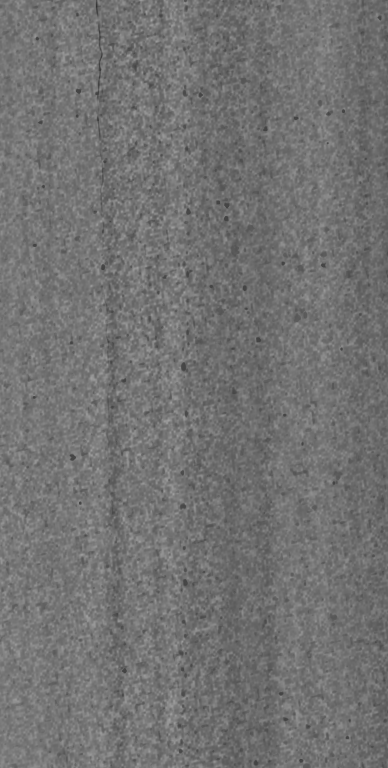
Reproduce this texture procedurally as a Shadertoy shader.

```glsl
// Grey weathered stone slab: fine grit, vertical bands, a thin crack and dark pits.

#define BASE_TONE 0.455
#define BAND_CONTRAST 0.105
#define GRAIN_SCALE 350.0
#define GRAIN_CONTRAST 0.13
#define STREAK_X 0.241
#define CRACK_X 0.152
#define PIT_TONE 0.25
#define SPOT_TONE 0.32
#define SPOT_CELL 0.022
#define PIT_SPACING 0.014

// Integer hash giving two values in 0..1
vec2 hash2(vec2 cell, uint seed) {
    uvec2 q = uvec2(ivec2(cell) + 4096);
    uint h = q.x * 1597334677u ^ q.y * 3812015801u ^ seed * 2798796415u;
    h = (h ^ (h >> 16)) * 2146121005u;
    h = (h ^ (h >> 15)) * 2221713035u;
    h ^= h >> 16;
    return vec2(h & 65535u, h >> 16) / 65535.0;
}

float valueNoise(vec2 p, uint seed) {
    vec2 i = floor(p), f = fract(p);
    f = f * f * (3.0 - 2.0 * f);
    float low = mix(hash2(i, seed).x, hash2(i + vec2(1, 0), seed).x, f.x);
    float high = mix(hash2(i + vec2(0, 1), seed).x, hash2(i + vec2(1, 1), seed).x, f.x);
    return mix(low, high, f.y);
}

float bump(float x, float center, float width) {
    float d = (x - center) / width;
    return exp(-d * d);
}

// Soft blob with a ragged outline
float blob(vec2 d, vec2 seedPoint, float radius, float soft) {
    float ragged = radius * 1.1 * (valueNoise(d * 320.0 + floor(seedPoint * 900.0), 7u) - 0.5);
    return 1.0 - smoothstep(radius - soft, radius + soft, length(d) + ragged);
}

// Pits strung along the vertical streak
float streakPits(vec2 p, float streakX, float soft) {
    float row = floor(p.y / PIT_SPACING), cover = 0.0;
    for (float k = -1.0; k <= 1.0; k++) {
        vec2 id = vec2(3.0, row + k);
        vec2 place = hash2(id, 11u), kind = hash2(id, 12u);
        vec2 center = vec2(streakX + (place.x - 0.5) * 0.008, (row + k + place.y) * PIT_SPACING);
        float radius = mix(0.0011, 0.0032, kind.x * kind.x);
        float pit = blob((p - center) * vec2(1.0, 0.7), center, radius, soft);
        cover = max(cover, pit * step(kind.y, 0.8) * mix(0.5, 1.0, kind.x));
    }
    return cover;
}

// Scattered round spots: x = pale stains, y = dark pits
vec2 scatteredSpots(vec2 p, float soft) {
    vec2 base = floor(p / SPOT_CELL), cover = vec2(0.0);
    for (float j = -1.0; j <= 1.0; j++)
    for (float i = -1.0; i <= 1.0; i++) {
        vec2 id = base + vec2(i, j);
        vec2 center = (id + hash2(id, 21u)) * SPOT_CELL;
        vec2 kind = hash2(id, 22u);
        float cluster = smoothstep(0.2, 0.7, valueNoise(center * 8.0, 23u));
        float right = smoothstep(0.25, 0.29, center.x) * (1.0 - smoothstep(0.43, 0.47, center.x));
        float chance = 0.02 + 0.6 * right * cluster + 0.13 * bump(center.x, 0.105, 0.02);
        bool dark = hash2(id, 24u).x > mix(0.3, 0.85, right);
        float radius = mix(0.0016, dark ? 0.0034 : 0.0055, kind.x * kind.x);
        float spot = blob(p - center, center, radius, dark ? soft : 1.6 * soft) * step(kind.y, chance);
        cover = max(cover, dark ? vec2(0.0, spot) : vec2(spot, 0.0));
    }
    return cover;
}

void mainImage(out vec4 fragColor, in vec2 fragCoord) {
    vec2 p = fragCoord / iResolution.y;
    float soft = max(0.0012, 0.7 / iResolution.y);

    // Slowly wandering vertical bands, broad to narrow
    float x = p.x + 0.012 * (valueNoise(vec2(p.x * 4.0, p.y * 3.0), 1u) - 0.5);
    float bands = 0.25 * valueNoise(vec2(x * 26.0, p.y * 0.5), 2u)
                + 0.43 * valueNoise(vec2(x * 62.0, p.y * 0.7), 3u)
                + 0.32 * valueNoise(vec2(x * 120.0, p.y * 1.2), 9u) - 0.5;
    float streakX = STREAK_X + 0.006 * (p.y - 0.5);
    float tone = BASE_TONE + BAND_CONTRAST * bands;
    tone += 0.036 * bump(x, streakX - 0.008, 0.016);
    tone -= 0.038 * bump(x, 0.295, 0.042);
    tone -= 0.028 * smoothstep(0.44, 0.49, x);

    // Crack: broken at the top, fading to a tonal step below
    float crackX = CRACK_X - 0.025 * p.y + 0.007 * (valueNoise(vec2(0.5, p.y * 22.0), 5u) - 0.5)
                 + 0.005 * (valueNoise(vec2(0.5, p.y * 85.0), 6u) - 0.5);
    float side = p.x - crackX;
    tone += 0.04 * (1.0 - smoothstep(-0.003, 0.004, side)) * exp(min(side, 0.0) / 0.06);
    tone -= 0.026 * bump(side, 0.007, 0.009);
    float crackDepth = mix(0.08, 0.18, smoothstep(0.72, 0.88, p.y)) * smoothstep(0.15, 0.6, p.y)
                     * smoothstep(0.2, 0.7, valueNoise(vec2(1.5, p.y * 75.0), 8u));
    tone -= crackDepth * (1.0 - smoothstep(0.0, 0.0006 + soft, abs(side)));

    // Grit: small grains on two skewed lattices, rougher around the streak
    vec2 g = vec2(p.x + 0.12 * p.y, 0.88 * p.y - 0.2 * p.x) * GRAIN_SCALE;
    float fine = valueNoise(g, 31u) - 0.5;
    float medium = valueNoise(mat2(0.8, 0.6, -0.6, 0.8) * g * 0.62, 32u) - 0.5;
    float rough = 0.88 + 0.32 * bump(p.x, 0.19, 0.09)
                + 0.3 * (valueNoise(vec2(x * 45.0, p.y * 3.0), 33u) - 0.5);
    float grain = fine + 0.68 * medium;
    tone += GRAIN_CONTRAST * rough * (grain + 0.4 * (grain * grain - 0.06));

    // Tiny dark pores between the grains
    float pores = smoothstep(0.74, 0.94, valueNoise(g * 0.55 + 50.0, 34u));
    tone -= 0.07 * rough * pores;

    // Pits and stains
    vec2 spots = scatteredSpots(p, soft);
    tone = mix(tone, SPOT_TONE, 0.75 * spots.x);
    tone = mix(tone, PIT_TONE, 0.9 * max(spots.y, streakPits(p, streakX, soft)));

    fragColor = vec4(vec3(clamp(tone, 0.0, 1.0)), 1.0);
}
```
